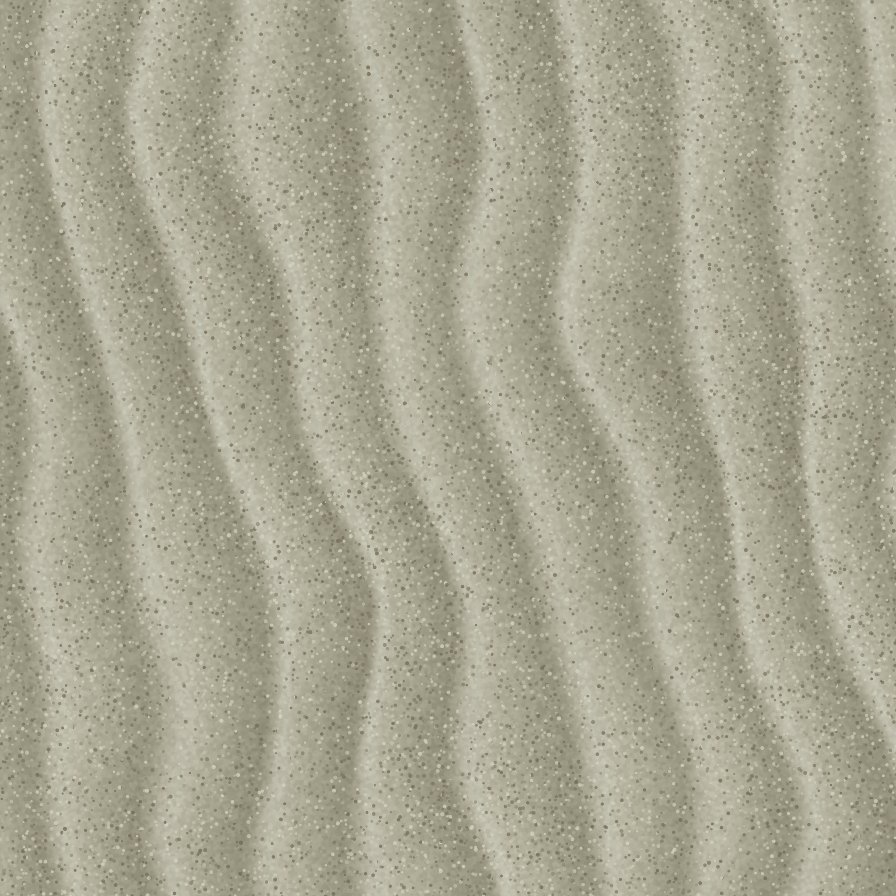
Give the GLSL for this texture, as a WebGL 1 fragment shader.

```glsl
precision highp float;

uniform vec2 u_resolution;

const float TAU = 6.2831853;
const vec3 TROUGH = vec3(0.585, 0.572, 0.490);
const vec3 SLOPE = vec3(0.710, 0.700, 0.622);
const vec3 CREST = vec3(0.765, 0.762, 0.695);
const vec3 DARK_GRAIN = vec3(0.450, 0.420, 0.335);
const vec3 PALE_GRAIN = vec3(0.835, 0.825, 0.755);

vec3 hash3(vec2 cell) {
  vec3 q = fract(vec3(cell.xyx) * vec3(0.1031, 0.1030, 0.0973));
  q += dot(q, q.yxz + 33.33);
  return fract((q.xxy + q.yzz) * q.zyx);
}

float wave(vec2 p, vec2 freq, float shift) {
  return sin(TAU * (dot(p, freq) + shift));
}

// Leaning, meandering ripple coordinate; whole numbers lie on crests
float ripplePhase(vec2 p, float count) {
  float x = p.x + 0.17 * p.y;
  x += 0.021 * wave(p, vec2(0.55, 1.35), 0.10);
  x += 0.011 * wave(p, vec2(-1.10, 2.30), 0.45);
  x += 0.005 * wave(p, vec2(1.90, 3.70), 0.70);
  x += 0.008 * wave(p, vec2(2.30, -0.60), 0.25);
  return x * count;
}

// Long fall after each crest, short rise into the next one
float rippleShade(float t, float rise) {
  float fall = 1.0 - smoothstep(0.02, 0.82, t);
  return max(fall, smoothstep(1.0 - rise, 1.0, t));
}

// Smooth cellular noise: a soft blend of random tones, -1 to 1
float grit(vec2 p) {
  vec2 cell = floor(p);
  float sum = 0.0;
  float total = 0.0;
  for (int j = -1; j <= 1; j++) {
    for (int i = -1; i <= 1; i++) {
      vec2 id = cell + vec2(float(i), float(j));
      vec3 h = hash3(id);
      vec2 d = id + h.xy - p;
      float weight = exp(-7.0 * dot(d, d));
      sum += weight * (2.0 * h.z - 1.0);
      total += weight;
    }
  }
  return sum / total;
}

// Scattered round grains laid over the sand, one at most per cell
vec3 addGrains(vec3 sand, vec2 p, float density, float paleShare, float pixel) {
  vec2 cell = floor(p);
  for (int j = -1; j <= 1; j++) {
    for (int i = -1; i <= 1; i++) {
      vec2 id = cell + vec2(float(i), float(j));
      vec3 place = hash3(id + 71.0);
      vec3 kind = hash3(id + 213.0);
      float radius = mix(0.22, 0.42, kind.x);
      float dist = length(id + place.xy - p);
      float cover = 1.0 - smoothstep(radius - 0.5 * pixel, radius + 0.5 * pixel, dist);
      vec3 tint = mix(DARK_GRAIN, PALE_GRAIN, step(kind.y, paleShare));
      float strength = mix(0.25, 0.80, kind.z) * step(place.z, density);
      sand = mix(sand, tint, cover * strength);
    }
  }
  return sand;
}

void main() {
  vec2 uv = gl_FragCoord.xy / u_resolution.y;

  // Ripples, with edges that sharpen and soften along their length
  float t = fract(ripplePhase(uv, 8.9));
  float sharpness = 0.5 + 0.3 * wave(uv, vec2(1.7, 1.1), 0.3)
                        + 0.2 * wave(uv, vec2(-2.9, 2.1), 0.8);
  float shade = rippleShade(t, mix(0.42, 0.17, sharpness));
  shade += 0.07 * wave(uv, vec2(1.3, -1.6), 0.6);
  vec3 sand = mix(TROUGH, SLOPE, shade);

  // Pale line along the crests
  float edge = min(t, 1.0 - t) / mix(0.15, 0.07, sharpness);
  float crest = exp(-edge * edge);
  sand = mix(sand, CREST, crest * mix(0.45, 0.75, sharpness));

  // Fine grit, then larger grains in uneven drifts
  sand += 0.035 * grit(uv * 256.0);
  float drift = wave(uv, vec2(1.9, 0.8), 0.15) + wave(uv, vec2(-0.9, 2.6), 0.55);
  float density = 0.46 + 0.08 * drift - 0.12 * crest;
  float paleShare = 0.42 + 0.12 * shade;
  float grainScale = 185.0;
  sand = addGrains(sand, uv * grainScale, density, paleShare, grainScale / u_resolution.y);

  gl_FragColor = vec4(sand, 1.0);
}
```
